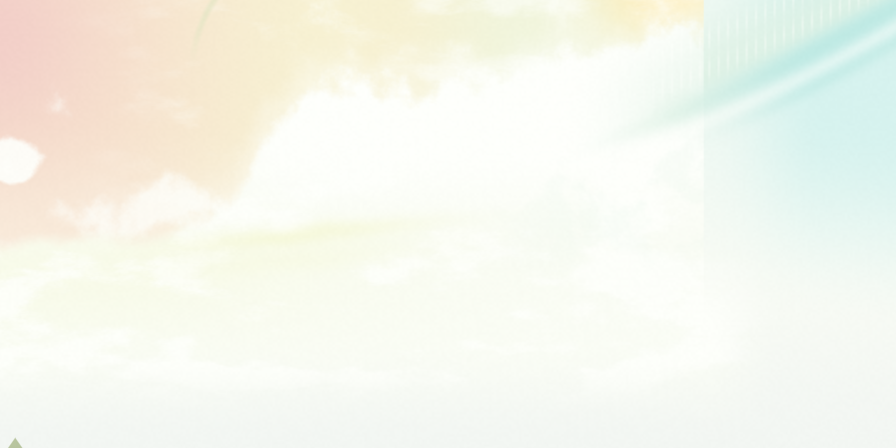
Give the GLSL for this background, as a WebGL 2 fragment shader.

```glsl
#version 300 es
precision highp float;
// Pale pastel sky with soft clouds, a panel of cyan and a sweeping teal ribbon.

uniform vec2 u_resolution;
out vec4 outColor;

// Colours
const vec3 PAPER = vec3(0.98, 0.99, 0.96);
const vec3 FLOOR_GREY = vec3(0.95, 0.965, 0.95);
const vec3 CLOUD = vec3(0.995, 1.0, 0.985);
const vec3 PINK = vec3(0.95, 0.81, 0.785);
const vec3 PEACH = vec3(0.968, 0.895, 0.81);
const vec3 CREAM = vec3(0.968, 0.945, 0.825);
const vec3 PALE_GREEN = vec3(0.945, 0.96, 0.865);
const vec3 SUN = vec3(0.995, 0.93, 0.73);
const vec3 CYAN = vec3(0.84, 0.95, 0.935);
const vec3 MINT = vec3(0.87, 0.945, 0.895);
const vec3 TEAL = vec3(0.72, 0.905, 0.88);
const vec3 LIME = vec3(0.96, 0.968, 0.83);
const vec3 LEAF = vec3(0.72, 0.77, 0.62);

// Layout, in canvas heights
const float PANEL_X = 1.571;
const float RIBBON_START = 1.27;
const float PUFF_SIZE = 0.24;
const float GRAIN = 0.008;

float hash(vec2 p) {
  return fract(sin(dot(p, vec2(127.1, 311.7))) * 43758.5453);
}

float noise(vec2 p) {
  vec2 i = floor(p), f = fract(p);
  f = f * f * (3.0 - 2.0 * f);
  return mix(mix(hash(i), hash(i + vec2(1, 0)), f.x),
             mix(hash(i + vec2(0, 1)), hash(i + vec2(1, 1)), f.x), f.y);
}

float fbm(vec2 p) {
  float sum = 0.0, amp = 0.5;
  for (int i = 0; i < 6; i++) {
    sum += amp * noise(p);
    p = mat2(1.6, 1.2, -1.2, 1.6) * p + 3.7;
    amp *= 0.55;
  }
  return sum * 0.9;
}

// Soft elliptical spot
float glow(vec2 p, vec2 center, vec2 size) {
  vec2 d = (p - center) / size;
  return exp(-dot(d, d));
}

// Soft line around distance zero
float stroke(float d, float width) {
  return exp(-d * d / (width * width));
}

// Height of the cloud tops along x
float cloudTop(float x) {
  return 0.45 + 0.08 * smoothstep(0.3, 0.5, x) + 0.24 * smoothstep(0.44, 0.72, x)
       + 0.08 * smoothstep(1.08, 1.25, x) + 0.06 * smoothstep(1.42, 1.57, x);
}

vec3 warmSky(vec2 p) {
  vec3 c = mix(PEACH, CREAM, smoothstep(0.2, 0.75, p.x));
  c = mix(c, PALE_GREEN, smoothstep(0.85, 1.18, p.x));
  c = mix(c, PINK, glow(p, vec2(-0.04, 0.93), vec2(0.27, 0.3)));
  c = mix(c, SUN, glow(p, vec2(1.49, 1.02), vec2(0.15, 0.12)));
  return mix(c, CLOUD, 0.25 * (1.0 - smoothstep(0.45, 0.75, p.y)));
}

vec3 background(vec2 p) {
  float billow = fbm(p * 8.0);
  float wisps = fbm(p * vec2(5.0, 13.0) + 19.0);
  float pixel = 1.0 / u_resolution.y;

  // Lower wash and drifting haze
  vec3 c = mix(FLOOR_GREY, PAPER, smoothstep(0.0, 0.24, p.y));
  c = mix(c, LIME, 0.35 * glow(p, vec2(0.1, 0.38), vec2(0.75, 0.14)));
  c = mix(c, CLOUD, smoothstep(0.45, 0.68, p.y) * smoothstep(0.3, 0.7, p.x));
  c = mix(c, CLOUD, 0.8 * smoothstep(0.45, 0.62, wisps) * smoothstep(0.08, 0.2, p.y));

  // Faint shaded puffs inside the cloud toward the right
  float shade = smoothstep(0.5, 0.36, billow) * smoothstep(1.0, 1.35, p.x);
  c = mix(c, MINT, 0.16 * shade * smoothstep(0.35, 0.5, p.y));

  // Warm sky with veils, a small puff and a low bank of cloud
  vec3 sky = warmSky(p);
  float veil = smoothstep(0.46, 0.72, wisps) * smoothstep(0.1, 0.6, p.x);
  sky = mix(sky, CLOUD, 0.55 * veil);
  float puff = glow(p, vec2(0.02, 0.64), vec2(0.09, 0.05)) + 1.3 * (billow - 0.5);
  sky = mix(sky, CLOUD, 0.9 * smoothstep(0.35, 0.65, puff));
  float bank = glow(p, vec2(0.42, 0.54), vec2(0.24, 0.075)) + 2.0 * (billow - 0.5);
  sky = mix(sky, CLOUD, 0.75 * smoothstep(0.3, 0.85, bank));

  // Billowing edge with a thin halo reaching into the sky
  float ragged = PUFF_SIZE * mix(0.25, 1.0, smoothstep(0.3, 0.7, p.x));
  float edge = p.y - cloudTop(p.x) + ragged * (0.48 - billow);
  sky = mix(sky, CLOUD, 0.4 * smoothstep(0.14, 0.0, edge) * smoothstep(0.3, 0.6, p.x));
  c = mix(c, sky, smoothstep(-0.015, 0.035, edge));

  // Yellow-green streaks under the cloud
  float streak = p.y - 0.465 - 0.1 * (p.x - 0.6) + 0.03 * (billow - 0.5);
  float streakSpan = stroke(p.x - 0.66, 0.28);
  c = mix(c, LIME, 0.7 * streakSpan * stroke(streak, 0.022));
  c = mix(c, LIME, 0.3 * streakSpan * stroke(streak + 0.05, 0.03));

  // Cyan panel whose crisp left side dissolves downward
  float panel = smoothstep(PANEL_X - pixel, PANEL_X + pixel, p.x);
  float depth = smoothstep(0.28, 0.75, p.y + 0.15 * (p.x - 1.8));
  vec3 panelColor = mix(FLOOR_GREY, PAPER, 0.7 * smoothstep(0.0, 0.4, p.y));
  panelColor = mix(panelColor, CYAN, depth * mix(0.3, 1.0, smoothstep(1.57, 1.84, p.x)));
  float reach = mix(smoothstep(0.25, 0.5, p.y), 1.0, smoothstep(1.57, 1.75, p.x));
  c = mix(c, panelColor, panel * reach);

  // Sweeping ribbon with mint haze above it
  float t = max(p.x - RIBBON_START, 0.0);
  float d = p.y - (0.66 + 0.32 * t + 0.17 * t * t);
  float along = smoothstep(-0.02, 0.3, t) * step(0.0, p.x - RIBBON_START);
  float haze = smoothstep(-0.01, 0.05, d) * (1.0 - smoothstep(0.05, 0.25, d));
  c = mix(c, MINT, haze * along * mix(0.45, 0.85, panel));
  vec3 ribbon = mix(MINT, TEAL, smoothstep(0.15, 0.55, t));
  c = mix(c, ribbon, 0.75 * along * stroke(d, mix(0.018, 0.035, along)));
  c = mix(c, CLOUD, 0.35 * along * stroke(d + 0.045, 0.018));
  c = mix(c, ribbon, 0.45 * smoothstep(0.2, 0.6, t) * stroke(d + 0.078, 0.02));

  // Faint upright ticks along the upper side of the ribbon
  float tick = smoothstep(0.25, 0.5, abs(fract(p.x * 48.0) - 0.5));
  float tickRow = stroke(d - 0.07, 0.025) + stroke(d - 0.14, 0.025);
  c = mix(c, CLOUD, 0.35 * tick * along * tickRow);

  // Thin green arc at the top and a leaf tip in the lower corner
  float arc = abs(length(p - vec2(0.72, 0.84)) - 0.29);
  c = mix(c, LIME * 0.93, 0.7 * smoothstep(0.012, 0.0, arc)
        * smoothstep(0.84, 0.97, p.y) * step(p.x, 0.6));
  float leaf = abs(p.x - 0.034) + 0.7 * p.y - 0.016;
  c = mix(c, LEAF, 1.0 - smoothstep(-pixel, pixel, leaf));
  return c + GRAIN * (noise(p * 180.0) - 0.5);
}

void main() {
  vec2 p = gl_FragCoord.xy / u_resolution.y;
  outColor = vec4(background(p), 1.0);
}
```
